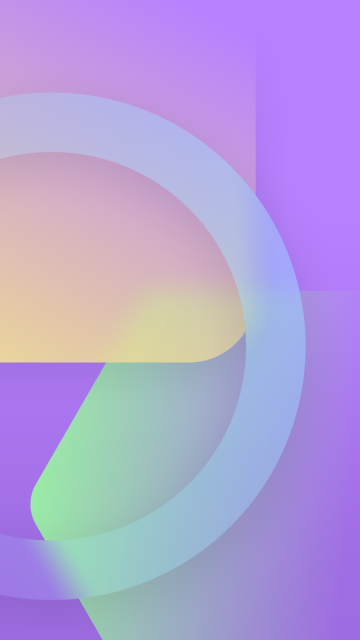
Reproduce this background procedurally as a Shadertoy shader.

```glsl
// Overlapping frosted-glass shapes: a ring, a rounded panel and a hexagon on violet.
// Lengths are in units of the canvas height.
#define VIOLET_TOP  vec3(0.720, 0.505, 1.000)
#define VIOLET_LOW  vec3(0.620, 0.425, 0.885)
#define LEAF_GREEN  vec3(0.600, 0.950, 0.635)
#define SAND        vec3(0.930, 0.850, 0.590)
#define ICE_BLUE    vec3(0.550, 0.900, 0.990)
#define RING_CENTER vec2(0.081, 0.459)
#define RING_SIZE   vec2(0.350, 0.0465)  // middle radius, half thickness
#define HEX_CENTER  vec2(0.423, 0.212)
#define HEX_SIZE    vec2(0.3335, 0.0625) // apothem, corner radius
#define PANEL_EDGE  vec3(0.3995, 0.4336, 0.104) // right, bottom, corner radius
#define FROST       0.038
#define SHADOW_DROP vec2(0.0, 0.020)

float ringDistance(vec2 p) {
    return abs(length(p - RING_CENTER) - RING_SIZE.x) - RING_SIZE.y;
}

// The panel runs off the canvas at its top and left.
float panelDistance(vec2 p) {
    vec2 q = vec2(p.x - PANEL_EDGE.x, PANEL_EDGE.y - p.y) + PANEL_EDGE.z;
    return min(max(q.x, q.y), 0.0) + length(max(q, 0.0)) - PANEL_EDGE.z;
}

// Flat-topped hexagon with rounded corners.
float hexDistance(vec2 p) {
    const vec2 axis = vec2(-0.8660254, 0.5);
    float apothem = HEX_SIZE.x - HEX_SIZE.y;
    p = abs(p - HEX_CENTER);
    p -= 2.0 * min(dot(axis, p), 0.0) * axis;
    float halfSide = apothem * 0.57735;
    p -= vec2(clamp(p.x, -halfSide, halfSide), apothem);
    return length(p) * sign(p.y) - HEX_SIZE.y;
}

float coverage(float d, float softness) {
    return 1.0 - smoothstep(-softness, softness, d);
}

// Violet ground with the hexagon fading out to the right.
vec3 groundAndHex(vec2 p, float softness) {
    vec3 color = mix(VIOLET_LOW, VIOLET_TOP, smoothstep(0.0, 0.75, p.y));
    float fade = clamp(1.06 - 1.9 * p.x + 0.2 * (p.y - 0.3), 0.0, 1.0);
    return mix(color, LEAF_GREEN, fade * coverage(hexDistance(p), softness));
}

// Everything beneath the ring.
vec3 sceneBelowRing(vec2 p, float softness) {
    float shade = coverage(panelDistance(p + SHADOW_DROP), 0.065);
    shade *= 0.09 * smoothstep(1.0, 0.75, p.y);
    vec3 outside = groundAndHex(p, softness) * (1.0 - shade);

    float tint = clamp(0.2 + 1.34 * (1.0 - p.y) - 0.7 * p.x, 0.0, 1.0);
    vec3 inside = mix(groundAndHex(p, FROST), SAND, tint);
    return mix(outside, inside, coverage(panelDistance(p), softness));
}

void mainImage(out vec4 fragColor, in vec2 fragCoord) {
    vec2 p = fragCoord / iResolution.y;
    float pixel = 0.75 / iResolution.y;

    // Soft shadow of the ring on the layers around it
    float shade = 0.10 * coverage(ringDistance(p + SHADOW_DROP), 0.075);
    vec3 open = sceneBelowRing(p, pixel) * (1.0 - shade);

    // Frosted ring, clearer toward the lower left
    float tint = 0.18 + 0.45 * p.x + 0.2 * (p.y - 0.5);
    vec3 glass = mix(sceneBelowRing(p, FROST), ICE_BLUE, tint);

    vec3 color = mix(open, glass, coverage(ringDistance(p), pixel));
    fragColor = vec4(color, 1.0);
}
```
